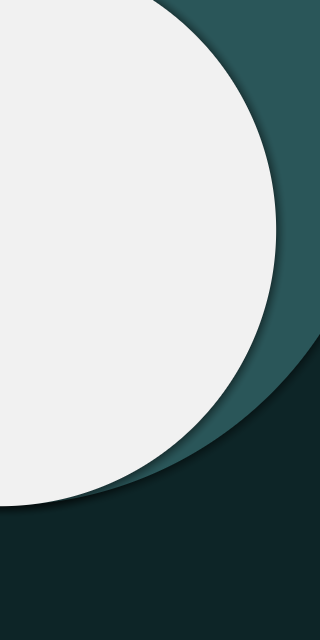
Write a WebGL 1 fragment shader that draws this background.

```glsl
precision highp float;

uniform vec2 u_resolution;

// Lengths are in canvas widths, from the lower left corner
#define DISC_CENTER vec2(0.0, 1.281)
#define DISC_RADIUS 0.863
#define BAND_CENTER vec2(0.0, 1.620)
#define BAND_RADIUS 1.200
#define SHADOW_OFFSET vec2(0.002, -0.003)
#define SHADOW_BLUR 0.036
#define SHADOW_STRENGTH 0.75
#define DISC_COLOR vec3(0.945)
#define BAND_COLOR vec3(0.165, 0.337, 0.349)
#define BASE_COLOR vec3(0.051, 0.145, 0.153)

float circleDistance(vec2 point, vec2 center, float radius) {
    return length(point - center) - radius;
}

// Lays a filled circle with a soft drop shadow over the colour below
vec3 layCircle(vec3 below, vec3 fill, vec2 point, vec2 center, float radius) {
    float pixel = 1.0 / u_resolution.x;
    float shadowDistance = circleDistance(point - SHADOW_OFFSET, center, radius);
    float shadow = 1.0 - smoothstep(-SHADOW_BLUR, SHADOW_BLUR, shadowDistance);
    float edge = circleDistance(point, center, radius);
    float coverage = clamp(0.5 - edge / pixel, 0.0, 1.0);
    return mix(below * (1.0 - SHADOW_STRENGTH * shadow), fill, coverage);
}

void main() {
    vec2 point = gl_FragCoord.xy / u_resolution.x;

    // Dark base, then the teal band, then the pale disc on top
    vec3 color = BASE_COLOR;
    color = layCircle(color, BAND_COLOR, point, BAND_CENTER, BAND_RADIUS);
    color = layCircle(color, DISC_COLOR, point, DISC_CENTER, DISC_RADIUS);

    gl_FragColor = vec4(color, 1.0);
}
```
